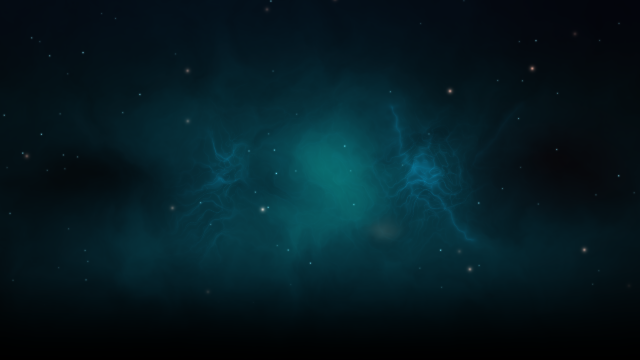
This background is drawn by a Shadertoy shader. Its source:

```glsl
#define CORE_GAIN 0.12
#define HALO_GAIN 0.16
#define AMBIENT 0.10
#define CLOUD_CONTRAST 0.55
#define WARP 0.07
#define FILAMENT_GAIN 0.30
#define FILAMENT_COLOR vec3(0.03, 0.72, 1.0)
#define DUST_COLOR vec3(0.10, 0.055, 0.04)
#define WARM_STAR vec3(0.72, 0.50, 0.43)
#define COOL_STAR vec3(0.38, 0.62, 0.66)

vec2 hash2(vec2 p) {
    vec3 q = fract(p.xyx * vec3(0.1031, 0.1030, 0.0973));
    q += dot(q, q.yzx + 33.33);
    return fract((q.xx + q.yz) * q.zy);
}

float gradientNoise(vec2 p) {
    vec2 i = floor(p), f = fract(p);
    vec2 u = f * f * f * (f * (f * 6.0 - 15.0) + 10.0);
    vec2 e = vec2(0.0, 1.0);
    float a = dot(hash2(i) * 2.0 - 1.0, f);
    float b = dot(hash2(i + e.yx) * 2.0 - 1.0, f - e.yx);
    float c = dot(hash2(i + e.xy) * 2.0 - 1.0, f - e.xy);
    float d = dot(hash2(i + e.yy) * 2.0 - 1.0, f - e.yy);
    return mix(mix(a, b, u.x), mix(c, d, u.x), u.y);
}

float fbm(vec2 p) {
    float sum = 0.0, amp = 0.6;
    for (int i = 0; i < 5; i++) {
        sum += amp * gradientNoise(p);
        p = mat2(1.6, 1.2, -1.2, 1.6) * p + 7.3;
        amp *= 0.5;
    }
    return sum;
}

// Thin bright veins along the zero lines of the noise
float veins(vec2 p) {
    float sum = 0.0, amp = 0.6;
    for (int i = 0; i < 3; i++) {
        sum += amp * exp(-18.0 * abs(gradientNoise(p)));
        p = mat2(1.6, 1.2, -1.2, 1.6) * p + 3.1;
        amp *= 0.6;
    }
    return sum;
}

float blob(vec2 p, vec2 center, vec2 radius) {
    vec2 q = (p - center) / radius;
    return exp(-dot(q, q));
}

float segmentDistance(vec2 p, vec2 a, vec2 b) {
    vec2 ab = b - a;
    return length(p - a - ab * clamp(dot(p - a, ab) / dot(ab, ab), 0.0, 1.0));
}

// One jittered star per grid cell, kept clear of the cell borders
float stars(vec2 p, float cells, float chance, float radius, float seed) {
    vec2 id = floor(p * cells);
    vec2 place = 0.2 + 0.6 * hash2(id + seed);
    vec2 kind = hash2(id + seed + 57.0);
    float d = length(fract(p * cells) - place) / (cells * radius);
    float profile = 0.6 * exp(-d * d * 3.0) + 0.4 * exp(-d * d * 0.7);
    return step(kind.x, chance) * mix(0.25, 1.0, kind.y * kind.y) * profile;
}

void mainImage(out vec4 fragColor, in vec2 fragCoord) {
    vec2 p = (fragCoord - 0.5 * iResolution.xy) / iResolution.y;
    vec2 drift = vec2(fbm(p * 4.0 + 11.0), fbm(p * 4.0 + 29.0));
    vec2 w = p + WARP * drift;
    float cloud = fbm(p * 5.0 + drift * 1.5 + 40.0);

    // Teal glow
    float glow = AMBIENT * (1.0 - 0.45 * smoothstep(0.0, 0.5, p.y));
    glow += HALO_GAIN * blob(w, vec2(0.0, -0.03), vec2(0.53, 0.33));
    glow += CORE_GAIN * blob(w, vec2(0.01, -0.01), vec2(0.16, 0.14));
    glow += 0.04 * blob(w, vec2(-0.47, -0.18), vec2(0.25, 0.14));
    glow += 0.025 * blob(w, vec2(0.55, -0.20), vec2(0.28, 0.12));

    // Dark clouds and falloff toward the borders
    float rightDark = blob(w, vec2(0.67, 0.04), vec2(0.23, 0.13));
    glow *= 1.0 - 0.65 * blob(w, vec2(-0.63, 0.0), vec2(0.25, 0.10));
    glow *= 1.0 - 0.68 * rightDark;
    glow *= 1.0 - 0.30 * blob(w, vec2(-0.15, -0.02), vec2(0.08, 0.06));
    glow *= 1.0 - 0.55 * blob(p, vec2(0.80, 0.50), vec2(0.55, 0.30));
    glow *= 1.0 - 0.40 * p.x * p.x;
    float floorFade = smoothstep(-0.52, -0.18, p.y);
    glow *= floorFade * (1.0 + CLOUD_CONTRAST * cloud);

    vec3 color = vec3(0.012 + 0.06 * glow, glow, glow * (1.36 - 0.8 * glow));
    color.r *= floorFade;
    color.rb += vec2(0.012, 0.004) * rightDark;
    color.b += 0.02 * smoothstep(0.2, 0.5, p.y);

    // Electric filaments on the right, wisps on the left
    vec2 jag = p + 0.06 * drift + 0.012 * gradientNoise(p * 38.0);
    float spine = segmentDistance(jag, vec2(0.20, 0.20), vec2(0.23, 0.06));
    spine = min(spine, segmentDistance(jag, vec2(0.23, 0.06), vec2(0.30, -0.03)));
    spine = min(spine, segmentDistance(jag, vec2(0.30, -0.03), vec2(0.42, -0.17)));
    float branch = segmentDistance(jag, vec2(0.44, 0.07), vec2(0.56, 0.20));
    float region = 0.8 * blob(p, vec2(0.29, 0.0), vec2(0.09, 0.11));
    region += 0.7 * blob(p, vec2(-0.27, 0.04), vec2(0.05, 0.08));
    region += 0.35 * blob(p, vec2(-0.32, -0.10), vec2(0.07, 0.10));
    region += 0.12 * blob(p, vec2(0.0, 0.02), vec2(0.45, 0.25));
    float filament = region * veins(p * 11.0 + drift * 2.0);
    filament += 0.45 * exp(-spine / 0.006) * (0.7 + cloud) + 0.12 * exp(-spine / 0.03);
    filament += 0.12 * exp(-branch / 0.010);
    filament += 0.20 * region * (0.5 + cloud);
    color += FILAMENT_GAIN * filament * FILAMENT_COLOR;
    color += DUST_COLOR * blob(w, vec2(0.18, -0.125), vec2(0.035, 0.025));

    // Soft warm stars and fine cool ones
    float starFade = smoothstep(-0.36, -0.20, p.y);
    color += starFade * WARM_STAR * stars(p, 9.0, 0.17, 0.0065, 3.0);
    color += starFade * COOL_STAR * stars(p, 19.0, 0.14, 0.0026, 71.0);

    fragColor = vec4(clamp(color, 0.0, 1.0), 1.0);
}
```
